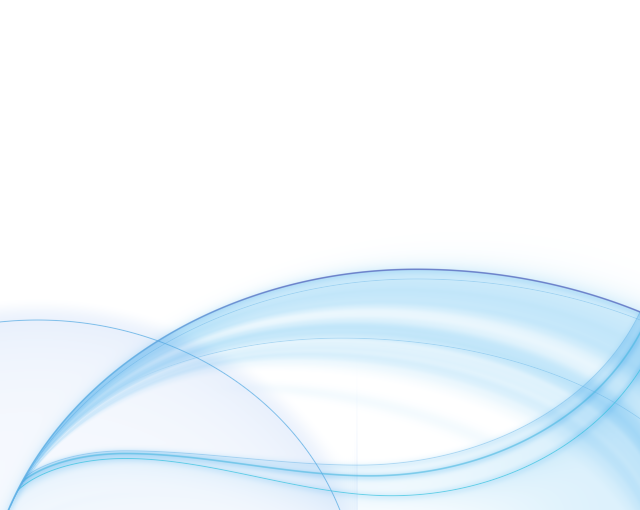
This background is drawn by a Shadertoy shader. Its source:

```glsl
// Pale blue sweeping veils: a fanned arch, a soft disc and curved ribbons on white.
#define ASPECT 1.255
#define SKY vec3(0.56, 0.82, 0.96)
#define MIST vec3(0.85, 0.90, 0.98)
#define INDIGO vec3(0.36, 0.44, 0.76)
#define AZURE vec3(0.36, 0.68, 0.89)
#define CYAN vec3(0.20, 0.76, 0.87)
#define FIBRES 26.0
#define FIBRE_DEPTH 0.10

float hash(float n) { return fract(sin(n * 91.345) * 4753.54); }

float noise(float x) {
    float i = floor(x), f = fract(x);
    return mix(hash(i), hash(i + 1.0), f * f * (3.0 - 2.0 * f));
}

float bell(float x, float centre, float width) {
    float k = (x - centre) / width;
    return exp(-k * k);
}

// Drop of a quarter ellipse below its crown
float drop(float dx, float radius, float height) {
    float k = dx / radius;
    return height * (1.0 - sqrt(max(1.0 - k * k, 0.0)));
}

// Elliptic arch with separate left and right radii
float arch(float x, vec2 crown, float left, float right, float height) {
    float dx = x - crown.x;
    return crown.y - drop(dx, dx < 0.0 ? left : right, height);
}

// Ribbon curve: small hump, shallow bowl, then a rise; s picks the strand
float ribbon(float x, float s) {
    vec2 hump = vec2(0.245, 0.116 - 0.015 * s);
    vec2 bowl = vec2(0.703 + 0.065 * s, 0.088 - 0.060 * s);
    if (x < hump.x) return hump.y - drop(x - hump.x, 0.237, 0.116);
    if (x < bowl.x) return mix(hump.y, bowl.y, smoothstep(hump.x, bowl.x, x));
    return bowl.y + drop(x - bowl.x, 0.588 - 0.033 * s, 0.458 + 0.016 * s);
}

// Signed distance to a height curve, positive above it
float curveDistance(float y, float curve) {
    float d = y - curve;
    return d / max(length(vec2(dFdx(d), dFdy(d))) * iResolution.y, 0.001);
}

float stroke(float d, float halfWidth) {
    float soft = 0.7 / iResolution.y;
    return 1.0 - smoothstep(halfWidth - soft, halfWidth + soft, abs(d));
}

void tint(inout vec3 col, vec3 ink, float amount) {
    col *= mix(vec3(1.0), ink, clamp(amount, 0.0, 1.0));
}

void mainImage(out vec4 fragColor, in vec2 fragCoord) {
    vec2 p = fragCoord / iResolution.xy * vec2(ASPECT, 1.0);
    float edge = 1.0 / iResolution.y;
    vec3 col = vec3(1.0);

    // Soft disc at the left
    float disc = curveDistance(p.y, arch(p.x, vec2(0.0735, 0.3725), 0.629, 0.629, 0.559));
    float discFill = 0.22 + 0.38 * exp(min(disc, 0.0) / 0.11);
    float discGlow = 0.50 * (1.0 - smoothstep(0.0, 0.045, disc));
    tint(col, MIST, mix(discFill, discGlow, smoothstep(-0.006, 0.006, disc)));

    // Arch fan: t runs from the outer rim (0) to the inner rim (1)
    float rim = arch(p.x, vec2(0.817, 0.472), 0.850, 0.931, 0.711);
    float inner = arch(p.x, vec2(0.547, 0.281), 0.572, 0.735, 0.444);
    float t = (rim - p.y) / max(rim - inner, 0.006);
    float rimDist = curveDistance(p.y, rim);
    float inside = 1.0 - smoothstep(-edge, edge, rimDist);
    float above = smoothstep(-0.004, 0.004, p.y - ribbon(p.x, 0.0));
    float root = 1.0 - smoothstep(0.10, 0.55, p.x);

    float veil = 0.44 + 0.10 * bell(t, 0.18, 0.14) + 0.30 * root * bell(t, 0.2, 0.4);
    veil -= 0.26 * bell(t, 0.42, 0.08) * (1.0 - root);
    veil += 0.14 * bell(t, 0.55, 0.07);
    veil -= 0.20 * smoothstep(0.58, 0.74, t);
    veil += 0.09 * bell(t, 0.86, 0.07);
    veil += FIBRE_DEPTH * (noise(t * FIBRES + p.x * 1.5) - 0.5);
    veil *= 1.0 - smoothstep(0.82, 1.08, t);
    veil += 0.10 * bell(t, 1.28, 0.07) * above * smoothstep(0.4, 0.6, p.x);
    tint(col, SKY, veil * inside);

    // Halo outside the rim, wider towards the right
    float haloWidth = mix(0.008, 0.021, smoothstep(0.3, 1.2, p.x));
    tint(col, SKY, 0.34 * exp(-max(rimDist, 0.0) / haloWidth) * (1.0 - inside));

    // Ribbon body and the wash beneath it
    float top = ribbon(p.x, 0.0), base = ribbon(p.x, 1.0);
    float s = (top - p.y) / max(top - base, 0.004);
    float rise = smoothstep(0.75, 1.2, p.x);
    float below = max(base - p.y, 0.0);
    float body = (0.14 + 0.20 * rise + 0.12 * root) * (1.0 - smoothstep(0.9, 1.2, s));
    float wash = 0.30 * rise + 0.20 * exp(-below / 0.035);
    wash += 0.08 * root * noise(below * 70.0 + p.x * 4.0);
    wash *= smoothstep(0.8, 1.2, s);
    tint(col, SKY, (body + wash) * (1.0 - above) * inside);

    // Ribbon strands
    for (int i = 0; i < 3; i++) {
        float k = float(i) * 0.5;
        float strand = k < 0.75 ? k * 0.7 : 1.0;
        float d = curveDistance(p.y, ribbon(p.x, strand));
        float middle = bell(k, 0.5, 0.2);
        tint(col, SKY, (0.16 + 0.20 * middle) * bell(d, -0.002, 0.008) * inside);
        col = mix(col, mix(AZURE, CYAN, k), stroke(d, 0.0008 + 0.0008 * middle) * (0.45 + 0.30 * k) * inside);
    }

    // Fine contour lines
    float under = curveDistance(p.y, arch(p.x, vec2(0.817, 0.453), 0.850, 0.931, 0.683));
    float middleLine = curveDistance(p.y, arch(p.x, vec2(0.670, 0.337), 0.686, 0.752, 0.425));
    col = mix(col, AZURE, 0.45 * stroke(under, 0.0006));
    col = mix(col, AZURE, 0.45 * stroke(middleLine, 0.0006) * smoothstep(0.2, 0.45, p.x));
    col = mix(col, AZURE, 0.80 * stroke(disc, 0.0009));
    vec3 rimInk = mix(AZURE, INDIGO, smoothstep(0.2, 0.6, p.x));
    tint(col, SKY, 0.25 * bell(rimDist, -0.003, 0.008) * inside);
    col = mix(col, rimInk, 0.85 * stroke(rimDist, 0.0015));

    fragColor = vec4(col, 1.0);
}
```
